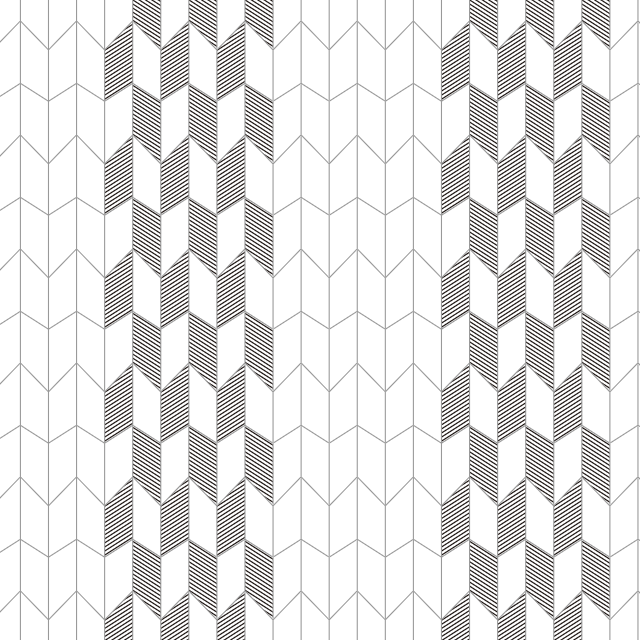
This pattern is drawn by a three.js fragment shader. Its source:

```glsl
// Chevron lattice of thin grey lines with bands of alternately hatched cells.
varying vec2 vUv;

const float COLUMN_WIDTH = 0.04386;
const float COLUMN_START = 0.0319;
const float ROW_PERIOD = 0.1781;
const float STEEP_TOP = 0.0327;
const float STEEP_DROP = 0.0453;
const float SHALLOW_TOP = 0.1302;
const float SHALLOW_DROP = 0.0280;
const float LINE_WIDTH = 0.0017;
const float HATCH_WIDTH = 0.0019;
const float HATCHES_PER_ROW = 28.0;
const float BAND_PERIOD = 12.0;
const float BAND_COLUMNS = 6.0;
const float BAND_FIRST = 3.0;

const vec3 PAPER = vec3(1.0);
const vec3 LINE_GREY = vec3(0.60);
const vec3 INK = vec3(0.12, 0.09, 0.08);

// Distance to the nearest multiple of a period
float repeatDistance(float x, float period) {
  return abs(mod(x + 0.5 * period, period) - 0.5 * period);
}

// Converts a vertical distance to a perpendicular one for a zigzag edge
float perpendicular(float distance, float drop) {
  float slope = drop / COLUMN_WIDTH;
  return distance * inversesqrt(1.0 + slope * slope);
}

// Antialiased coverage of a positive-inside signed distance
float coverage(float inside, float pixel) {
  return clamp(inside / pixel + 0.5, 0.0, 1.0);
}

float stroke(float distance, float width, float pixel) {
  return coverage(0.5 * width - distance, pixel);
}

void main() {
  float pixel = max(fwidth(vUv.x), 1e-5);
  float down = 1.0 - vUv.y;

  // Columns: zigzag is 0 at peaks and 1 at troughs
  float u = (vUv.x - COLUMN_START) / COLUMN_WIDTH;
  float column = floor(u);
  float zigzag = 1.0 - abs(mod(u, 2.0) - 1.0);

  // Heights below the two zigzag edges
  float belowSteep = down - STEEP_TOP - STEEP_DROP * zigzag;
  float belowShallow = down - SHALLOW_TOP - SHALLOW_DROP * zigzag;

  // Hatched cells: below steep edges in odd columns, below shallow in even
  float odd = mod(column, 2.0);
  float steepCell = belowSteep - belowShallow;
  float cellHeight = mix(ROW_PERIOD - steepCell, steepCell, odd);
  float depth = mod(mix(belowShallow, belowSteep, odd), ROW_PERIOD);
  float cell = coverage(min(depth, cellHeight - depth), pixel);
  float band = 1.0 - step(BAND_COLUMNS, mod(column - BAND_FIRST, BAND_PERIOD));

  // Hatching runs parallel to the shallow edge
  float spacing = ROW_PERIOD / HATCHES_PER_ROW;
  float hatchDistance = repeatDistance(belowShallow + 0.5 * spacing, spacing);
  hatchDistance = perpendicular(hatchDistance, SHALLOW_DROP);
  float hatch = stroke(hatchDistance, HATCH_WIDTH, pixel) * cell * band;

  // Lattice lines
  float vertical = repeatDistance(u, 1.0) * COLUMN_WIDTH;
  float steep = perpendicular(repeatDistance(belowSteep, ROW_PERIOD), STEEP_DROP);
  float shallow = perpendicular(repeatDistance(belowShallow, ROW_PERIOD), SHALLOW_DROP);
  float lattice = stroke(min(vertical, min(steep, shallow)), LINE_WIDTH, pixel);

  vec3 color = mix(PAPER, INK, hatch);
  color = mix(color, LINE_GREY, lattice);
  gl_FragColor = vec4(color, 1.0);
}
```
